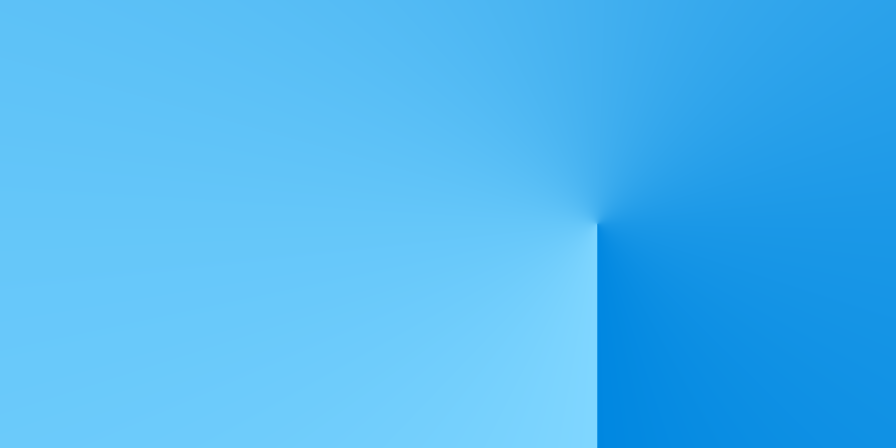
Give the GLSL for this background, as a WebGL 1 fragment shader.

```glsl
precision highp float;

uniform vec2 u_resolution;

const float TAU = 6.2831853;
const vec2 CENTER = vec2(0.66667, 0.5);   // fraction of the canvas
const float SEAM_WIDTH = 1.0;             // softening, in output samples

// Sweep colours, clockwise from straight down
const vec3 PALE_SKY = vec3(0.50, 0.84, 1.00);
const vec3 SKY = vec3(0.395, 0.778, 0.977);
const vec3 AZURE = vec3(0.26, 0.69, 0.94);
const vec3 BLUE = vec3(0.105, 0.595, 0.905);
const vec3 DEEP_BLUE = vec3(0.00, 0.53, 0.88);

// Four equal linear segments over one turn
vec3 sweepColor(float turn) {
  float s = turn * 4.0;
  vec3 color = mix(PALE_SKY, SKY, clamp(s, 0.0, 1.0));
  color = mix(color, AZURE, clamp(s - 1.0, 0.0, 1.0));
  color = mix(color, BLUE, clamp(s - 2.0, 0.0, 1.0));
  return mix(color, DEEP_BLUE, clamp(s - 3.0, 0.0, 1.0));
}

void main() {
  // Offset from the centre, in canvas heights
  vec2 p = (gl_FragCoord.xy - CENTER * u_resolution) / u_resolution.y;

  // Conic gradient
  float turn = dot(p, p) > 0.0 ? fract(atan(-p.x, -p.y) / TAU) : 0.5;
  vec3 color = sweepColor(turn);

  // Smooth the hard seam below the centre
  float halfWidth = 0.5 * SEAM_WIDTH / u_resolution.y;
  float side = smoothstep(-halfWidth, halfWidth, p.x);
  float onSeam = step(abs(p.x), halfWidth) * step(p.y, 0.0);
  color = mix(color, mix(PALE_SKY, DEEP_BLUE, side), onSeam);

  gl_FragColor = vec4(color, 1.0);
}
```
